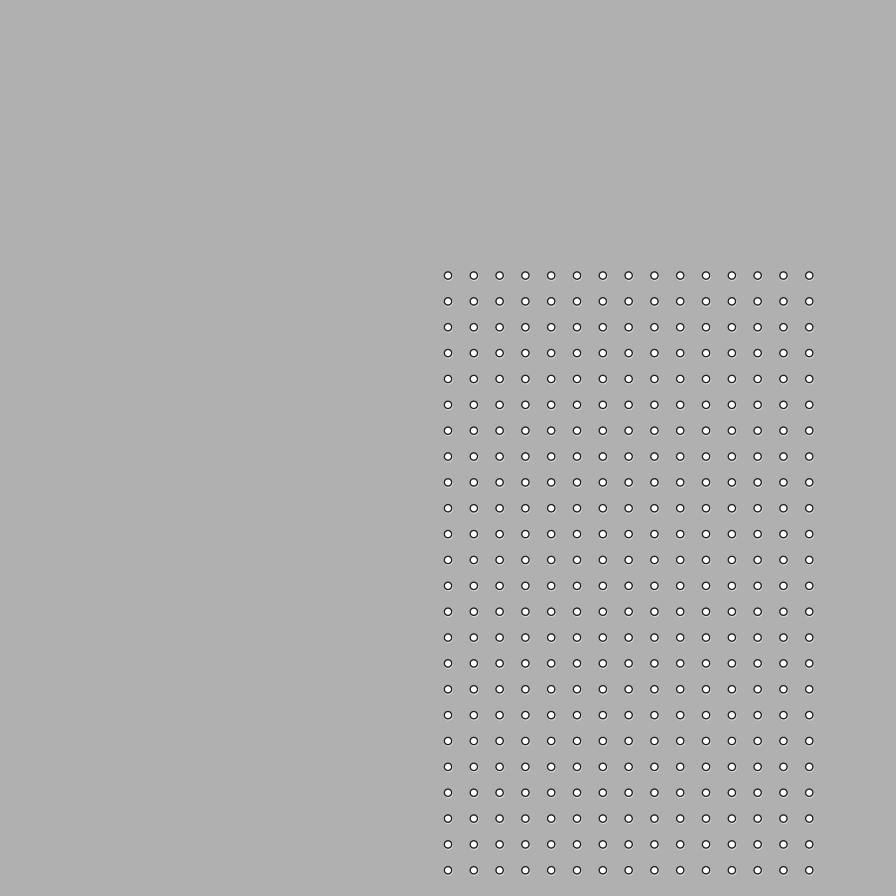
Reproduce this pattern procedurally as a Shadertoy shader.

```glsl
// A perforated grey panel: a block of small white dots with dark rims,
// each with a faint light lip below right. The nearest grid cell is found
// by rounding, clamped to the block, and shaded with circle distances.

// Smooth coverage of a disc, one pixel wide at its edge
float disc(vec2 p, float radius, float pixel) {
    return 1.0 - smoothstep(-0.6 * pixel, 0.6 * pixel, length(p) - radius);
}

void mainImage(out vec4 fragColor, in vec2 fragCoord) {
    vec2 uv = fragCoord / iResolution.xy;
    float pixel = 1.0 / min(iResolution.x, iResolution.y);

    // Grid of 15 columns by 24 rows, starting at the bottom centre
    vec2 first = vec2(0.5, 0.0287);
    vec2 spacing = vec2(0.0288, 0.02886);
    vec2 cell = clamp(round((uv - first) / spacing), vec2(0.0), vec2(14.0, 23.0));
    vec2 p = uv - first - cell * spacing;

    // Panel, light lip, dark rim, white centre
    vec3 color = vec3(0.69);
    color = mix(color, vec3(0.84), disc(p - vec2(0.0005, -0.0011), 0.0050, pixel));
    color = mix(color, vec3(0.13), disc(p, 0.0048, pixel));
    color = mix(color, vec3(0.99), disc(p, 0.0033, pixel));

    fragColor = vec4(color, 1.0);
}
```
